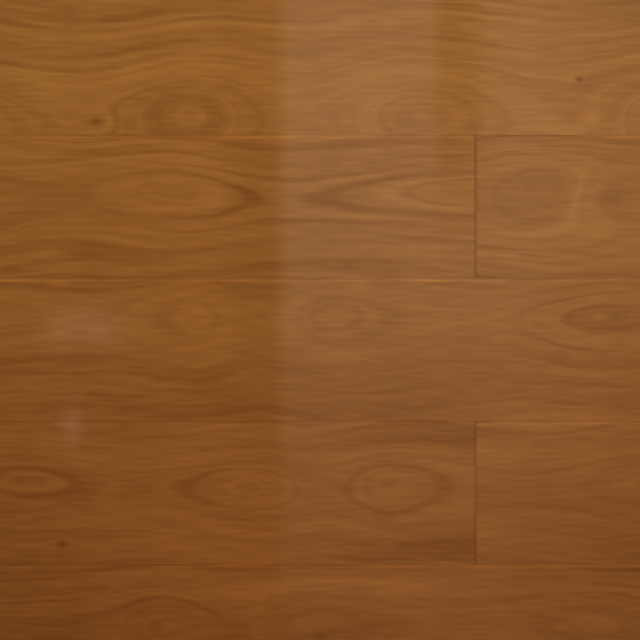
A WebGL 2 fragment shader for this texture:

```glsl
#version 300 es
precision highp float;
// Varnished wooden floor: wide staggered planks with faint seams and end joints.
// Grain is noise stretched along contours that arch around each plank's axis;
// knots bend those contours, and a soft window sheen with worn spots lies on top.
uniform vec2 u_resolution;
out vec4 outColor;

#define PLANK_HEIGHT 0.2235
#define PLANK_LENGTH 1.6
#define FIRST_SEAM 0.118
#define FIRST_JOINT 0.743
#define SEAM_WIDTH 0.0024
#define GRAIN_CONTRAST 0.24
#define FIBRE_CONTRAST 0.09
#define SHEEN vec3(0.036, 0.046, 0.070)
#define WOOD_LOW vec3(0.485, 0.278, 0.112)
#define WOOD_HIGH vec3(0.565, 0.360, 0.160)
#define KNOT_COLOR vec3(0.33, 0.16, 0.07)

// Knots: centre, size, darkness (negative is a pale eye)
const vec4 KNOTS[6] = vec4[6](
  vec4(0.905, 0.876, 0.005, 0.55), vec4(0.097, 0.150, 0.006, 0.60),
  vec4(0.150, 0.810, 0.008, 0.35), vec4(0.918, 0.817, 0.012, -0.16),
  vec4(0.955, 0.690, 0.018, 0.18), vec4(0.500, 0.005, 0.010, 0.35));
// Height of the grain axis inside each row, from the bottom row up
const float AXES[5] = float[5](0.60, 0.58, 0.75, 0.60, 0.14);

float hash(vec2 p) {
  return fract(sin(dot(p, vec2(127.1, 311.7))) * 43758.55);
}

float noise(vec2 p) {
  vec2 i = floor(p), f = fract(p);
  f = f * f * (3.0 - 2.0 * f);
  return mix(mix(hash(i), hash(i + vec2(1, 0)), f.x),
             mix(hash(i + vec2(0, 1)), hash(i + vec2(1, 1)), f.x), f.y);
}

float spot(vec2 p, vec2 size) {
  p /= size;
  return exp(-dot(p, p));
}

// Soft groove, never thinner than a pixel
float groove(float d, float width) {
  return spot(vec2(d, 0.0), vec2(max(width, 1.0 / u_resolution.y)));
}

// Grain brightness around zero; bend shifts the contours near knots
float woodGrain(vec2 p, float axis, float seed, float bend) {
  float along = p.x + seed * 17.0;
  float across = p.y - axis + 0.026 * (noise(vec2(along * 4.0, p.y * 11.0)) - 0.5);
  across += 0.006 * (noise(vec2(along * 14.0, p.y * 45.0)) - 0.5);
  float arch = mix(0.035, 0.075, hash(vec2(seed, 3.0)));
  arch *= sin(along * 9.0 + 3.0 * noise(vec2(along * 3.0, seed * 9.0)));
  float contour = length(vec2(across, arch)) + 0.20 * across + bend;
  float broad = noise(vec2(along * 2.0, contour * 42.0 + seed * 50.0));
  float rings = noise(vec2(along * 3.5, contour * 105.0 + seed * 70.0));
  float thin = noise(vec2(along * 7.0, contour * 210.0));
  float vein = smoothstep(0.60, 0.95, noise(vec2(along * 4.0, contour * 130.0 + 31.0)));
  return 0.36 * broad + 0.40 * rings + 0.30 * thin - 0.28 * vein - 0.49;
}

// Window reflection: soft left edge, with a darker gap in its upper part
float windowSheen(vec2 p) {
  float gap = smoothstep(0.665, 0.700, p.x) * (1.0 - smoothstep(0.710, 0.800, p.x));
  gap *= smoothstep(0.55, 0.90, p.y);
  float pane = smoothstep(0.420, 0.458, p.x) * (1.0 - 0.80 * gap);
  pane *= 1.0 - 0.35 * smoothstep(0.75, 1.0, p.x);
  return pane * mix(0.30, 1.0, smoothstep(0.0, 0.7, p.y));
}

void main() {
  vec2 p = gl_FragCoord.xy / u_resolution;

  // Plank layout: every other row is shifted by half a length
  float level = (p.y - FIRST_SEAM) / PLANK_HEIGHT;
  float row = floor(level);
  float run = (p.x - FIRST_JOINT) / PLANK_LENGTH + 0.5 * mod(row, 2.0);
  float seed = hash(vec2(row + 11.0, floor(run) + 5.0));
  float axis = FIRST_SEAM + (row + AXES[clamp(int(row) + 1, 0, 4)]) * PLANK_HEIGHT;

  // Knots
  float bend = 0.0, knot = 0.0;
  for (int i = 0; i < 6; i++) {
    vec4 k = KNOTS[i];
    vec2 d = p - k.xy;
    bend += 1.8 * k.z * spot(d, k.z * vec2(4.5, 2.2));
    knot += k.w * spot(d, k.z * vec2(1.3, 0.8));
  }

  // Wood
  vec3 color = mix(WOOD_LOW, WOOD_HIGH, smoothstep(-0.1, 0.95, p.y));
  float grain = woodGrain(p, axis, seed, bend);
  float fibre = noise(vec2(p.x * 32.0, p.y * 230.0) + seed * 40.0) - 0.5;
  float patches = noise(p * vec2(3.0, 9.0) + seed * 20.0) - 0.5;
  float shade = GRAIN_CONTRAST * grain + FIBRE_CONTRAST * fibre + 0.06 * patches;
  shade += 0.03 * (seed - 0.5);
  color *= 1.0 + shade * vec3(0.80, 1.10, 1.45);
  color = mix(color, KNOT_COLOR, max(knot, 0.0));
  color *= 1.0 + 0.5 * max(-knot, 0.0);

  // Broken seams, worn pale in places, and reddish end joints
  float seam = (level - floor(level + 0.5)) * PLANK_HEIGHT;
  float joint = (run - floor(run + 0.5)) * PLANK_LENGTH;
  float wear = noise(vec2(p.x * 6.0, floor(level + 0.5) * 5.0 + 2.0));
  float chips = noise(vec2(p.x * 45.0, floor(level + 0.5) * 9.0));
  vec3 stain = vec3(0.75, 1.0, 1.2);
  color *= 1.0 - 0.13 * stain * groove(seam, SEAM_WIDTH) * (1.0 - wear) * (0.5 + chips);
  color *= 1.0 + 0.13 * groove(seam + 0.003, SEAM_WIDTH) * wear * (0.4 + chips);
  color *= 1.0 - mix(0.10, 0.20, p.y) * stain * groove(joint, SEAM_WIDTH);

  // Sheen and pale scuffs
  color += SHEEN * windowSheen(p);
  float scuff = spot(p - vec2(0.135, 0.485), vec2(0.055, 0.035));
  scuff += 0.8 * spot(p - vec2(0.112, 0.335), vec2(0.020, 0.042));
  color += vec3(0.036, 0.042, 0.070) * scuff * (0.5 + noise(p * 24.0));
  color *= 1.0 - 0.07 * smoothstep(0.45, 0.80, length(p - vec2(0.52, 0.55)));
  outColor = vec4(color, 1.0);
}
```
